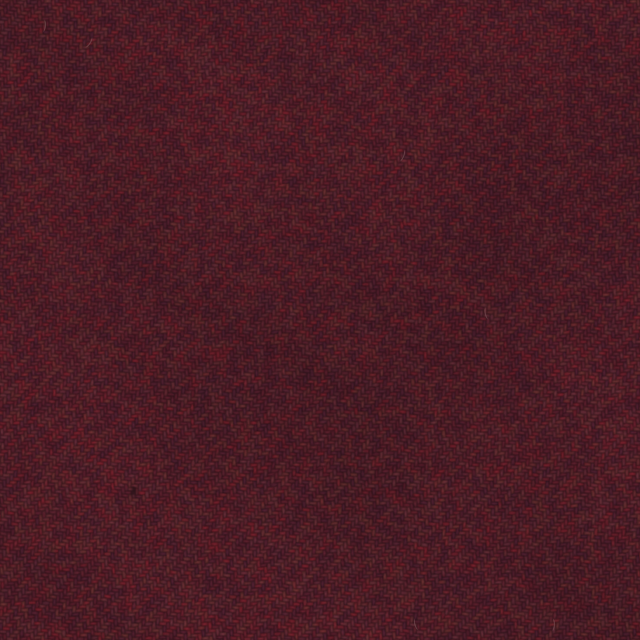
A Shadertoy shader for this texture:

```glsl
// Wine-red wool cloth in a fine 2/2 twill weave of heathered yarns.
#define THREADS 184.0      // threads across the canvas
#define SOFTNESS 0.0029    // width of the smoothing window
#define RELIEF 0.52        // shading between yarn crown and gap
#define HEATHER 0.68       // weight of the main dye of each float
#define PATCH_SCALE 34.0   // cells of dye patches across the canvas
#define PATCH_AMOUNT 0.42  // how far patches shift the dye
#define WEFT_BIAS 0.08     // weft is redder, warp is darker
#define FUZZ 0.18          // fine fibre grain
#define TONE 0.05          // broad light and dark areas
#define STRAYS 7           // loose hairs on the surface

const float PI = 3.14159;

float hash(vec2 p) {
    vec3 q = fract(vec3(p.xyx) * 0.1031);
    q += dot(q, q.yzx + 33.33);
    return fract((q.x + q.y) * q.z);
}

vec2 hash2(vec2 p) {
    return vec2(hash(p + 17.3), hash(p + 71.9));
}

// Distance to the nearest scattered point
float cellular(vec2 p) {
    vec2 cell = floor(p);
    float nearest = 2.0;
    for (int y = -1; y <= 1; y++)
        for (int x = -1; x <= 1; x++) {
            vec2 c = cell + vec2(x, y);
            nearest = min(nearest, length(c + hash2(c) - p));
        }
    return nearest;
}

// Broad, slow variation in the range -1 to 1
float layeredSines(vec2 p) {
    return 0.40 * sin(p.x * 5.0 + 2.0 * sin(p.y * 4.0))
         + 0.35 * sin(p.y * 9.0 - 1.7 * sin(p.x * 7.0 + 1.0))
         + 0.25 * sin(p.x * 23.0 + p.y * 17.0 + 2.0 * sin(p.y * 13.0));
}

// Wool dyes, ordered from dark ink to bright red, fading into each other
vec3 dye(float t) {
    vec3 dyes[6] = vec3[6](
        vec3(0.245, 0.098, 0.147),  // ink
        vec3(0.263, 0.090, 0.130),  // plum
        vec3(0.286, 0.099, 0.136),  // wine
        vec3(0.304, 0.134, 0.166),  // mauve
        vec3(0.315, 0.141, 0.145),  // russet
        vec3(0.350, 0.098, 0.132)); // red
    float s = clamp(t * 6.0 - 0.5, 0.0, 4.999);
    int i = int(s);
    return mix(dyes[i], dyes[i + 1], smoothstep(0.2, 0.8, fract(s)));
}

vec3 cloth(vec2 uv, float patchShift) {
    // Threads wander slightly from the straight grid
    vec2 p = uv * THREADS;
    p += 0.25 * vec2(sin(p.y * 0.31 + sin(p.x * 0.17)), sin(p.x * 0.37 + sin(p.y * 0.13)));
    vec2 cell = floor(p);

    // Two over, two under, stepping by one thread
    bool warpOnTop = mod(cell.x - cell.y, 4.0) < 2.0;
    float along = warpOnTop ? p.y - cell.x + 1.0 : p.x - cell.y - 2.0;
    float across = warpOnTop ? p.x : p.y;
    float thread = floor(across);
    vec2 floatId = vec2(floor(along / 4.0), thread) + (warpOnTop ? 311.0 : 907.0);
    float run = clamp(mod(along, 4.0) * 0.5, 0.0, 1.0);

    // Each float blends two dyes
    float bias = patchShift + (warpOnTop ? -WEFT_BIAS : WEFT_BIAS);
    bias += 0.14 * (hash(vec2(thread, warpOnTop ? 3.0 : 8.0)) - 0.5);
    vec3 color = mix(dye(hash(floatId + 41.0) + bias), dye(hash(floatId) + bias), HEATHER);

    // Rounded yarn with fine fibres
    float crown = sin(PI * fract(across)) * sqrt(sin(PI * run));
    float fibre = hash(floor(vec2(along * 1.5, across * 3.0)) + 500.0) - 0.5;
    return color * (1.0 + RELIEF * (crown - 0.48) + FUZZ * fibre);
}

// Loose pale hairs and one dark slub
vec3 addStrays(vec3 color, vec2 uv) {
    for (int i = 0; i < STRAYS; i++) {
        vec2 seed = vec2(float(i) * 7.0 + 5.0, 29.0);
        vec2 d = uv - hash2(seed);
        float angle = (hash(seed) - 0.5) * 1.2;
        d = mat2(cos(angle), sin(angle), -sin(angle), cos(angle)) * d;
        d.x += 22.0 * d.y * d.y * sign(angle);
        bool slub = i == 0;
        float halfLength = slub ? 0.009 : 0.011;
        float width = slub ? 0.007 : 0.0018;
        float mask = (1.0 - smoothstep(0.0, width, abs(d.x)))
                   * (1.0 - smoothstep(halfLength * 0.5, halfLength, abs(d.y)));
        vec3 hair = slub ? vec3(0.14, 0.06, 0.08) : vec3(0.50, 0.36, 0.37);
        color = mix(color, hair, mask * (slub ? 0.65 : 0.5));
    }
    return color;
}

void mainImage(out vec4 fragColor, in vec2 fragCoord) {
    float side = min(iResolution.x, iResolution.y);
    vec2 uv = fragCoord / side;
    float tone = layeredSines(uv);
    float patchShift = PATCH_AMOUNT * (cellular(uv * PATCH_SCALE) - 0.48) + TONE * tone;

    // Average a small window to smooth the weave
    float window = max(SOFTNESS, 1.0 / side);
    vec3 color = vec3(0.0);
    for (int y = -1; y <= 1; y++)
        for (int x = -1; x <= 1; x++)
            color += cloth(uv + vec2(x, y) * window / 3.0, patchShift) / 9.0;

    color *= 1.0 + TONE * tone;
    fragColor = vec4(addStrays(color, uv), 1.0);
}
```
